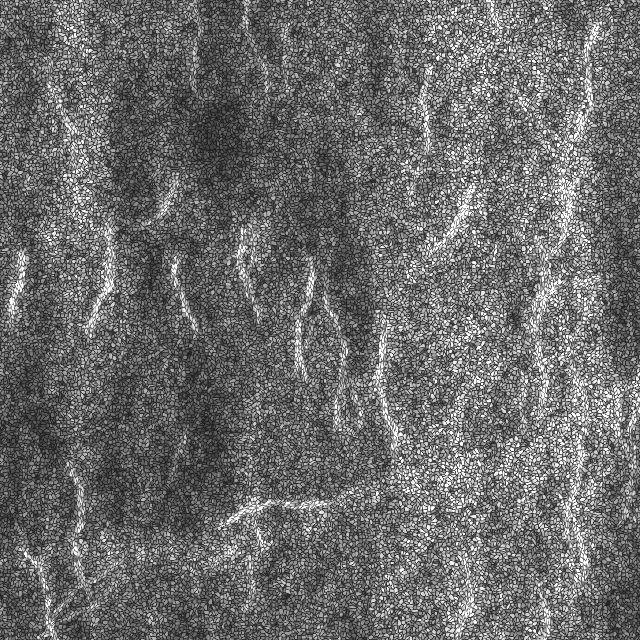
This texture is drawn by a WebGL 2 fragment shader. Its source:

```glsl
#version 300 es
precision highp float;
// Grey rock-like surface of tiny wormy grains, with cloudy streaks and bright broken veins.

uniform vec2 u_resolution;
out vec4 fragColor;

vec3 hash3(vec2 p) {
    vec3 q = fract(p.xyx * vec3(0.1031, 0.1030, 0.0973));
    q += dot(q, q.yxz + 33.33);
    return fract((q.xxy + q.yzz) * q.zyx);
}

float bump(float x, float centre, float width) {
    float t = (x - centre) / width;
    return exp(-t * t);
}

// Warped, rotated layers of sines, roughly -1 to 1
float layeredSines(vec2 p) {
    float sum = 0.0, amp = 0.5;
    for (int i = 0; i < 5; i++) {
        sum += amp * sin(p.x + 1.3 * sin(p.y)) * cos(0.7 * p.y + sin(0.8 * p.x));
        p = mat2(0.8, 0.6, -0.6, 0.8) * p * 1.75 + 2.3;
        amp *= 0.72;
    }
    return sum;
}

// Pale and dark zones: light right side, left column and a rising lower seam
float zones(vec2 p) {
    float right = smoothstep(0.38, 0.75, p.x) * (1.0 - smoothstep(0.9, 0.99, p.x));
    float left = bump(p.x, 0.1 + 0.015 * sin(9.0 * p.y), 0.055) * smoothstep(0.2, 0.85, p.y);
    float seam = bump(p.y, 0.12 + 0.28 * p.x * p.x + 0.02 * sin(13.0 * p.x), 0.025);
    return 0.24 * right + 0.28 * left + 0.18 * seam;
}

// Scattered veins, mostly upright: x = strength, y = direction angle
vec2 veins(vec2 p) {
    vec2 best = vec2(0.0, 1.57);
    for (int i = 0; i < 48; i++) {
        float n = float(i);
        vec3 place = hash3(vec2(n, 7.0)), shape = hash3(vec2(n, 23.0));
        float lean = (place.z - 0.5) * (i % 3 == 0 ? 2.8 : 0.5);
        float angle = 1.57 + lean;
        vec2 dir = vec2(cos(angle), sin(angle));
        vec2 offset = p - vec2(1.0 - pow(place.x, 1.3), place.y);
        float along = dot(offset, dir);
        float across = dot(offset, vec2(-dir.y, dir.x));
        across += 0.008 * sin(along * 38.0 + n) + 0.002 * sin(along * 115.0 + 2.0 * n);
        float halfLength = 0.04 + 0.1 * shape.x;
        float width = 0.006 + 0.004 * shape.y * (0.6 + 0.4 * sin(along * 70.0 + n));
        float broken = 0.8 + 0.2 * sin(along * 90.0 + 3.0 * sin(along * 41.0 + n));
        float ends = 1.0 - smoothstep(0.6 * halfLength, halfLength, abs(along));
        float core = 1.0 - smoothstep(0.4 * width, width, abs(across));
        float halo = 0.25 * bump(across, 0.0, 0.016);
        float strength = (0.35 + 0.65 * shape.z) * ends * max(core * broken, halo);
        if (strength > best.x) best = vec2(strength, angle);
    }
    return best;
}

// Stretched cellular grains: x = gap to the next grain, y = grain shade
vec2 grains(vec2 p, vec2 vein) {
    vec2 cell = floor(p);
    float nearest = 9.0, second = 9.0, shade = 0.0;
    float follow = smoothstep(0.1, 0.5, vein.x);
    float stretch = mix(1.42, 1.6, follow);
    for (int j = -2; j <= 2; j++) {
        for (int i = -2; i <= 2; i++) {
            vec2 id = cell + vec2(i, j);
            vec3 h = hash3(id + 11.0);
            vec2 r = id + h.xy - p;
            float angle = mix(h.z * 3.1416, vein.y, 0.9 * follow);
            vec2 dir = vec2(cos(angle), sin(angle));
            float d = length(vec2(dot(r, dir) / stretch, dot(r, vec2(-dir.y, dir.x)) * stretch));
            if (d < nearest) {
                second = nearest;
                nearest = d;
                shade = fract(h.z * 7.31 + h.x * 3.7);
            } else {
                second = min(second, d);
            }
        }
    }
    return vec2(second - nearest, shade);
}

void main() {
    vec2 uv = gl_FragCoord.xy / min(u_resolution.x, u_resolution.y);
    vec2 vein = veins(uv);

    // Local brightness, patchier where the zone is pale
    float zone = zones(uv);
    float streaks = layeredSines(uv * vec2(24.0, 7.0) + 1.7);
    float clumps = layeredSines(uv * vec2(75.0, 42.0) + 5.1);
    float tone = 0.41 + zone + 0.18 * streaks + (0.1 + 0.35 * zone) * clumps;
    tone = max(tone, 0.24) + 0.6 * vein.x;

    // Light grains parted by thin dark lines
    vec2 grain = grains(uv * 172.0, vein);
    float body = smoothstep(-0.17, 0.52, grain.x);
    body = mix(body, 1.0, 0.25 * vein.x);
    float contrast = mix(0.68 + 0.64 * grain.y, 1.0, 0.6 * vein.x);
    float grey = 0.08 + tone * body * contrast;
    fragColor = vec4(vec3(min(grey, 1.0)), 1.0);
}
```
